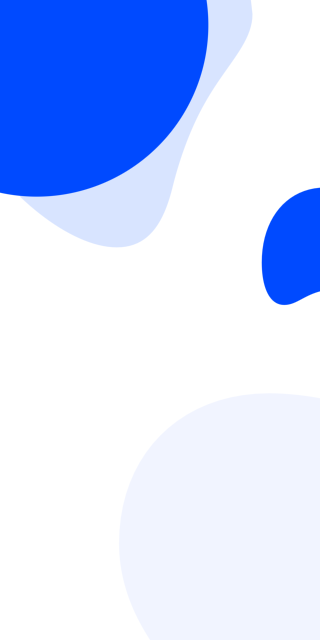
Write a Shadertoy shader that draws this background.

```glsl
const vec3 WHITE = vec3(1.0);
const vec3 PALE_BLUE = vec3(0.945, 0.957, 1.0);
const vec3 LIGHT_BLUE = vec3(0.847, 0.894, 1.0);
const vec3 BLUE = vec3(0.0, 0.29, 1.0);

// Lengths are in canvas widths; the canvas spans 1 by 2
const vec2 CANVAS = vec2(1.0, 2.0);
const vec2 DISC_CENTER = vec2(0.1146, 1.922);
const float DISC_RADIUS = 0.5365;
const int CURVE_STEPS = 20;

// Outline being traced around the sample point
struct Path {
    vec2 point;
    vec2 pen;
    float distSq;
    float side;
};

Path beginPath(vec2 point, vec2 start) {
    return Path(point, start, 1e6, 1.0);
}

vec2 cubicBezier(vec2 a, vec2 b, vec2 c, vec2 d, float t) {
    float s = 1.0 - t;
    return s * s * s * a + 3.0 * s * s * t * b + 3.0 * s * t * t * c + t * t * t * d;
}

// Nearest distance and even-odd crossing for one straight piece
void lineTo(inout Path path, vec2 end) {
    vec2 edge = end - path.pen;
    vec2 rel = path.point - path.pen;
    vec2 gap = rel - edge * clamp(dot(rel, edge) / dot(edge, edge), 0.0, 1.0);
    path.distSq = min(path.distSq, dot(gap, gap));

    bool startAbove = path.pen.y > path.point.y;
    bool endAbove = end.y > path.point.y;
    if (startAbove != endAbove && rel.x < edge.x * rel.y / edge.y) {
        path.side = -path.side;
    }
    path.pen = end;
}

void curveTo(inout Path path, vec2 handleA, vec2 handleB, vec2 end) {
    vec2 start = path.pen;
    for (int i = 1; i <= CURVE_STEPS; i++) {
        float t = float(i) / float(CURVE_STEPS);
        lineTo(path, cubicBezier(start, handleA, handleB, end, t));
    }
}

float signedDistance(Path path) {
    return path.side * sqrt(path.distSq);
}

// Wavy blob behind the disc
float upperBlob(vec2 p) {
    vec2 start = vec2(0.789, 1.956);
    Path path = beginPath(p, start);
    curveTo(path, vec2(0.789, 1.865), vec2(0.706, 1.797), vec2(0.638, 1.674));
    curveTo(path, vec2(0.594, 1.596), vec2(0.560, 1.500), vec2(0.539, 1.414));
    curveTo(path, vec2(0.510, 1.297), vec2(0.461, 1.227), vec2(0.365, 1.227));
    curveTo(path, vec2(0.273, 1.227), vec2(0.161, 1.292), vec2(0.065, 1.383));
    curveTo(path, vec2(-0.156, 1.609), vec2(0.789, 2.417), start);
    return signedDistance(path);
}

// Small bean cut by the right border
float sideBlob(vec2 p) {
    vec2 start = vec2(1.016, 1.414);
    Path path = beginPath(p, start);
    curveTo(path, vec2(0.898, 1.414), vec2(0.818, 1.318), vec2(0.818, 1.180));
    curveTo(path, vec2(0.818, 1.104), vec2(0.841, 1.047), vec2(0.888, 1.047));
    curveTo(path, vec2(0.930, 1.047), vec2(0.953, 1.083), vec2(1.021, 1.094));
    curveTo(path, vec2(1.146, 1.115), vec2(1.146, 1.414), start);
    return signedDistance(path);
}

// Large soft blob in the lower right corner
float lowerBlob(vec2 p) {
    vec2 start = vec2(0.841, 0.771);
    Path path = beginPath(p, start);
    curveTo(path, vec2(0.560, 0.771), vec2(0.372, 0.576), vec2(0.372, 0.302));
    curveTo(path, vec2(0.372, 0.190), vec2(0.411, 0.089), vec2(0.469, 0.0));
    curveTo(path, vec2(0.781, -0.5), vec2(1.458, -0.083), vec2(1.302, 0.646));
    curveTo(path, vec2(1.172, 0.729), vec2(0.977, 0.771), start);
    return signedDistance(path);
}

void mainImage(out vec4 fragColor, in vec2 fragCoord) {
    vec2 p = fragCoord / iResolution.xy * CANVAS;
    float soft = 0.75 * CANVAS.y / iResolution.y;
    float disc = length(p - DISC_CENTER) - DISC_RADIUS;

    // Layers from back to front
    vec3 color = WHITE;
    color = mix(color, PALE_BLUE, 1.0 - smoothstep(-soft, soft, lowerBlob(p)));
    color = mix(color, LIGHT_BLUE, 1.0 - smoothstep(-soft, soft, upperBlob(p)));
    color = mix(color, BLUE, 1.0 - smoothstep(-soft, soft, min(disc, sideBlob(p))));
    fragColor = vec4(color, 1.0);
}
```
